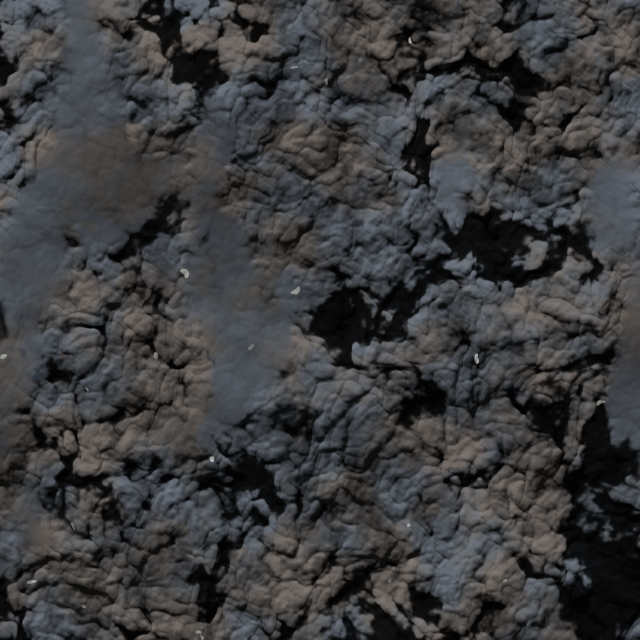
Give the GLSL for this texture, as a WebGL 2 fragment shader.

```glsl
#version 300 es
precision highp float;

uniform vec2 u_resolution;
out vec4 fragColor;

float hash(vec2 p) {
    vec3 q = fract(p.xyx * vec3(0.1031, 0.1030, 0.0973));
    q += dot(q, q.yzx + 33.33);
    return fract((q.x + q.y) * q.z);
}

vec2 hash2(vec2 p) {
    return vec2(hash(p), hash(p + 71.7));
}

float noise(vec2 p) {
    vec2 cell = floor(p), f = fract(p);
    f = f * f * (3.0 - 2.0 * f);
    return mix(mix(hash(cell), hash(cell + vec2(1, 0)), f.x),
               mix(hash(cell + vec2(0, 1)), hash(cell + vec2(1, 1)), f.x), f.y);
}

float fbm(vec2 p) {
    float sum = 0.0, amplitude = 0.5;
    for (int i = 0; i < 5; i++) {
        sum += amplitude * noise(p);
        p = mat2(1.6, 1.2, -1.2, 1.6) * p + 17.3;
        amplitude *= 0.5;
    }
    return sum / 0.97;
}

// Overlapping domes of random height, creased where they meet
float crumbs(vec2 p) {
    vec2 cell = floor(p), f = fract(p);
    float top = -1.0;
    for (int y = -1; y <= 1; y++) {
        for (int x = -1; x <= 1; x++) {
            vec2 offset = vec2(x, y);
            vec2 d = offset + hash2(cell + offset) - f;
            top = max(top, 0.6 * hash(cell + offset + 31.3) - dot(d, d));
        }
    }
    return top;
}

// Ragged displacement that breaks up round outlines
vec2 warp(vec2 p) {
    vec2 broad = vec2(noise(p * 13.0), noise(p * 13.0 + 40.0)) - 0.5;
    vec2 ragged = vec2(noise(p * 48.0 + 9.0), noise(p * 48.0 + 80.0)) - 0.5;
    return p + 0.04 * broad + 0.018 * ragged;
}

float soilHeight(vec2 p, float roughness) {
    vec2 q = warp(p);
    float coarse = crumbs(q * 21.0);
    float fine = 0.5 * crumbs(q * 54.0 + 5.0);
    float grit = 0.26 * noise(p * 115.0) + 0.1 * noise(p * 210.0);
    return mix(0.45, coarse + fine + grit, roughness);
}

// Sparse mineral chips: coverage and a random shade
vec2 chips(vec2 p, float scale, float rarity) {
    vec2 q = p * scale + 0.5 * vec2(noise(p * 90.0), noise(p * 90.0 + 20.0));
    vec2 cell = floor(q);
    vec2 d = fract(q) - mix(vec2(0.35), vec2(0.65), hash2(cell));
    float angle = 6.28 * hash(cell + 3.0);
    d = mat2(cos(angle), sin(angle), -sin(angle), cos(angle)) * d;
    float radius = mix(0.13, 0.28, hash(cell + 8.0));
    float shape = length(d * vec2(1.0, 1.5)) - radius;
    float present = step(rarity, hash(cell + 55.0));
    return vec2(present * (1.0 - smoothstep(-0.07, 0.07, shape)), hash(cell + 12.0));
}

void main() {
    vec2 p = gl_FragCoord.xy / min(u_resolution.x, u_resolution.y);

    // Smeared, compacted patches
    float smear = smoothstep(0.57, 0.68, fbm(p * vec2(6.0, 3.6) + vec2(3.1, 8.4)));
    float roughness = 1.0 - 0.8 * smear;

    // Relief lit from above, with shadows under overhangs
    float height = soilHeight(p, roughness);
    float relief = height - soilHeight(p + vec2(-0.0015, 0.004), roughness);
    float overhang = soilHeight(p + vec2(-0.003, 0.014), roughness) - height;
    float clods = fbm(p * 7.0 + 21.0);
    float light = 0.295 + 0.45 * relief + 0.2 * (height - 0.45) + 0.25 * (clods - 0.5);
    light -= 0.22 * max(overhang - 0.15, 0.0);
    light = max(light - 0.5 * max(light - 0.4, 0.0), 0.05);

    // Deep pits and cracks
    float depth = fbm(warp(p) * vec2(9.5, 8.0) + 50.0) + 0.35 * (height - 0.45) + 0.12 * smear;
    light *= mix(0.17, 1.0, smoothstep(0.27, 0.39, depth));

    // Brown earth drifting into blue-grey clay
    float clay = smoothstep(0.32, 0.68, fbm(p * 13.0 + 90.0) + 0.12 * smear);
    vec3 color = light * mix(vec3(1.06, 0.99, 0.94), vec3(0.93, 1.0, 1.09), clay);

    // Dull stones and a few pale chips
    vec2 stone = chips(p + 0.37, 26.0, 0.975);
    vec3 stoneColor = mix(vec3(0.2, 0.25, 0.31), vec3(0.4, 0.35, 0.29), stone.y);
    color = mix(color, stoneColor * (0.8 + 1.2 * relief), 0.65 * stone.x);
    vec2 chip = chips(p, 46.0, 0.993);
    color = mix(color, vec3(0.63, 0.63, 0.61) * (0.75 + 0.4 * chip.y + relief), 0.85 * chip.x);

    fragColor = vec4(clamp(color, 0.0, 1.0), 1.0);
}
```
